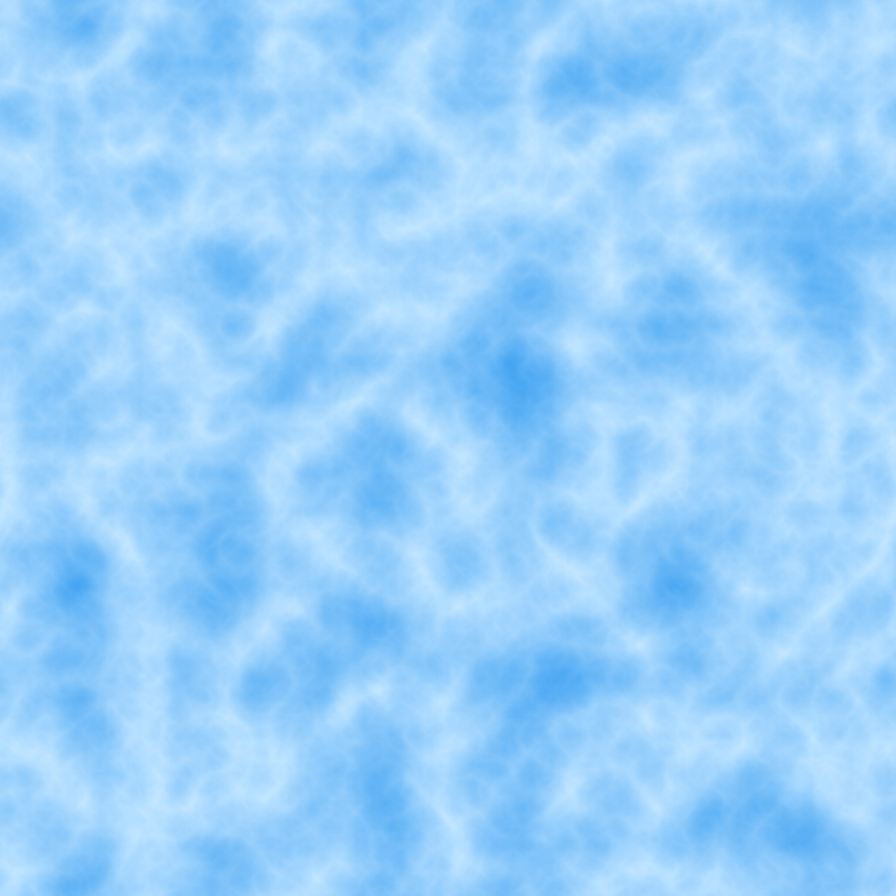
A WebGL 2 fragment shader for this texture:

```glsl
#version 300 es
precision highp float;
// Seamless pale blue haze: soft bright veins around deeper blue patches.

uniform vec2 u_resolution;
out vec4 fragColor;

const int OCTAVES = 6;
const float BASE_CELLS = 6.0;
const vec3 VEIN_COLOR = vec3(0.78, 0.91, 1.01);
const vec3 DEEP_COLOR = vec3(0.20, 0.61, 0.94);

// Integer hash giving two values from 0 to 1
vec2 hash2(uvec3 key) {
  key = key * 1664525u + 1013904223u;
  key.x += key.y * key.z;
  key.y += key.z * key.x;
  key.z += key.x * key.y;
  key ^= key >> 16u;
  key.x += key.y * key.z;
  key.y += key.z * key.x;
  return vec2(key.xy >> 8u) / 16777216.0;
}

// Slope contribution of one lattice corner, wrapped to the period
float cornerSlope(vec2 cell, vec2 offset, float period, uint seed) {
  vec2 wrapped = mod(cell, period);
  vec2 direction = hash2(uvec3(uvec2(wrapped), seed)) - 0.5;
  return dot(normalize(direction + 1e-5), offset);
}

// Gradient noise that repeats after a whole number of cells
float gradientNoise(vec2 p, float period, uint seed) {
  vec2 cell = floor(p);
  vec2 f = p - cell;
  vec2 fade = f * f * f * (f * (f * 6.0 - 15.0) + 10.0);
  vec2 right = vec2(1.0, 0.0);
  vec2 up = vec2(0.0, 1.0);
  float bottom = mix(cornerSlope(cell, f, period, seed),
                     cornerSlope(cell + right, f - right, period, seed), fade.x);
  float top = mix(cornerSlope(cell + up, f - up, period, seed),
                  cornerSlope(cell + 1.0, f - 1.0, period, seed), fade.x);
  return mix(bottom, top, fade.y);
}

// Absolute value with a slightly rounded crease
float softAbs(float x, float rounding) {
  return sqrt(x * x + rounding * rounding) - rounding;
}

// Folded noise summed over octaves: zero on veins, larger inside patches
float turbulence(vec2 uv, float cells) {
  float total = 0.0;
  float amplitude = 1.0;
  for (int i = 0; i < OCTAVES; i++) {
    vec2 shift = vec2(0.37, 0.61) * float(i);
    float n = gradientNoise(uv * cells + shift, cells, uint(i) + 17u);
    total += amplitude * softAbs(n, 0.012);
    cells *= 2.0;
    amplitude *= 0.5;
  }
  return total;
}

void main() {
  vec2 uv = gl_FragCoord.xy / u_resolution;
  float depth = turbulence(uv, BASE_CELLS);
  vec3 color = mix(VEIN_COLOR, DEEP_COLOR, clamp(depth, 0.0, 0.9));
  fragColor = vec4(min(color, 1.0), 1.0);
}
```
